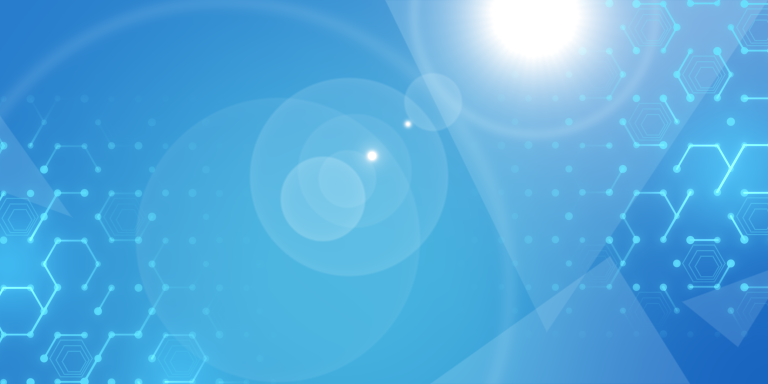
A WebGL 2 fragment shader for this background:

```glsl
#version 300 es
precision highp float;
// Blue sky-like backdrop with a sun flare, lens discs, glass triangles and glowing hexagon lattices.
#define SUN vec2(1.393, 0.965)
#define HEX_R 0.0703
#define HEX_STEP vec2(0.1406, 0.1230)
#define DOT_R 0.0088
#define LINE_W 0.0017
#define EDGE_RATE 0.62
#define LINK_RATE 0.40
#define PALE vec3(0.86, 0.96, 1.0)
#define CYAN vec3(0.36, 0.88, 1.0)

uniform vec2 u_resolution;
out vec4 fragColor;

float hash(vec2 p) {
    return fract(sin(dot(p, vec2(127.1, 311.7))) * 43758.55);
}

float glow(vec2 p, vec2 center, float radius) {
    vec2 d = (p - center) / radius;
    return exp(-dot(d, d));
}

float segment(vec2 p, vec2 a, vec2 b) {
    vec2 ab = b - a;
    return length(p - a - ab * clamp(dot(p - a, ab) / dot(ab, ab), 0.0, 1.0));
}

// Signed distance to a flat-topped hexagon, given its apothem
float hexagon(vec2 p, float apothem) {
    p = abs(p);
    return max(p.y, dot(p, vec2(0.8660, 0.5))) - apothem;
}

float lineSide(vec2 p, vec2 a, vec2 b) {
    vec2 e = normalize(b - a);
    return e.x * (p.y - a.y) - e.y * (p.x - a.x);
}

// Coverage of a triangle with counter-clockwise corners
float triangle(vec2 p, vec2 a, vec2 b, vec2 c, float px) {
    float inside = min(lineSide(p, a, b), min(lineSide(p, b, c), lineSide(p, c, a)));
    return smoothstep(-px, px, inside);
}

float stroke(float d, float width, float px) {
    return 1.0 - smoothstep(width - px * 0.5, width + px, abs(d));
}

// Staggered hexagons: x = lines, y = node dots, z = fine inner hexagons
vec3 lattice(vec2 p, vec2 origin, float seed, float px) {
    vec3 ink = vec3(0.0);
    vec2 base = round((p - origin) / HEX_STEP);
    for (int i = -1; i <= 1; i++)
    for (int j = -2; j <= 2; j++) {
        vec2 id = base + vec2(i, j);
        if (mod(id.x + id.y, 2.0) > 0.5) continue;
        vec2 d = p - origin - id * HEX_STEP;
        float pick = hash(id + seed);
        // Outline edges and corner nodes
        for (int k = 0; k < 6; k++) {
            float a = float(k) * 1.047198;
            vec2 v = HEX_R * vec2(cos(a), sin(a));
            vec2 w = HEX_R * vec2(cos(a + 1.047198), sin(a + 1.047198));
            float chance = hash(id * 3.1 + seed + float(k) * 7.3);
            float e = segment(d, v, w);
            float line = stroke(e, LINE_W, px) + 0.22 * exp(-e * 160.0);
            ink.x = max(ink.x, line * step(chance, EDGE_RATE));
            float r = length(d - v);
            float node = stroke(r, DOT_R * (0.75 + 0.4 * chance), px);
            ink.y = max(ink.y, (node + 0.3 * exp(-r * 70.0)) * (0.6 + 0.4 * chance));
        }
        // Diagonal link to the neighbouring hexagon
        float side = pick < LINK_RATE * 0.6 ? -1.0 : 1.0;
        vec2 start = HEX_R * vec2(0.5 * side, -0.866);
        float link = segment(d, start, start * 3.0);
        float linkInk = stroke(link, LINE_W * 1.3, px) + 0.3 * exp(-link * 120.0);
        ink.x = max(ink.x, linkInk * step(pick, LINK_RATE));
        // Nested thin hexagons
        for (int n = 0; n < 3; n++) {
            vec2 shift = 0.004 * float(n) * vec2(side, -1.0);
            float h = hexagon(d - shift, HEX_R * (0.68 - 0.15 * float(n)));
            ink.z = max(ink.z, stroke(h, 0.0008, px) * step(0.3, pick));
        }
    }
    return ink;
}

void main() {
    vec2 p = gl_FragCoord.xy / u_resolution.y;
    float px = 1.0 / u_resolution.y;

    // Sky gradient, brightest low in the centre
    vec2 q = (p - vec2(0.88, 0.28)) / vec2(1.0, 0.95);
    vec3 col = mix(vec3(0.25, 0.69, 0.87), vec3(0.15, 0.49, 0.80), smoothstep(0.1, 1.15, length(q)));
    col = mix(col, vec3(0.07, 0.37, 0.74), 0.85 * smoothstep(1.2, 2.0, p.x) * smoothstep(0.75, 0.0, p.y));
    col = mix(col, vec3(0.47, 0.68, 0.89), 0.6 * smoothstep(1.0, 1.6, p.x) * smoothstep(0.3, 1.0, p.y));

    // Glass triangles
    float beam = triangle(p, vec2(1.003, 1.0), vec2(1.424, 0.135), vec2(2.0, 1.0), px);
    col = mix(col, PALE, beam * (0.10 + 0.09 * p.y));
    col = mix(col, PALE, 0.16 * triangle(p, vec2(1.12, 0.0), vec2(1.797, 0.0), vec2(1.589, 0.333), px));
    col = mix(col, PALE, 0.14 * triangle(p, vec2(1.776, 0.214), vec2(1.922, 0.096), vec2(2.06, 0.318), px));
    col = mix(col, PALE, 0.14 * triangle(p, vec2(-0.1, 0.84), vec2(-0.1, 0.54), vec2(0.187, 0.435), px));

    // Lens discs: centre, radius, opacity
    vec4 discs[6] = vec4[6](
        vec4(0.724, 0.375, 0.370, 0.07), vec4(0.909, 0.539, 0.258, 0.12),
        vec4(0.924, 0.555, 0.148, 0.07), vec4(0.905, 0.534, 0.075, 0.09),
        vec4(0.841, 0.482, 0.110, 0.19), vec4(1.128, 0.734, 0.075, 0.14));
    for (int i = 0; i < 6; i++) {
        float d = length(p - discs[i].xy) - discs[i].z;
        float fill = smoothstep(px * 1.5, -px * 1.5, d);
        col = mix(col, PALE, discs[i].w * fill * (0.8 + 0.6 * exp(d * 45.0)));
    }

    // Soft halo rings
    float wideRing = exp(-pow((length(p - vec2(0.586, 0.253)) - 0.742) / 0.022, 2.0));
    float sunRing = exp(-pow((length(p - SUN) - 0.315) / 0.016, 2.0));
    col = mix(col, PALE, 0.11 * wideRing + 0.17 * sunRing);

    // Cyan pools of light behind the lattices
    float pools = 0.75 * glow(p, vec2(1.91, 0.56), 0.17) + 0.75 * glow(p, vec2(0.02, 0.31), 0.14)
                + 0.6 * glow(p, vec2(0.46, 0.01), 0.12);
    col = mix(col, vec3(0.27, 0.78, 0.98), pools);

    // Hexagon lattices fading towards the centre
    float leftFade = smoothstep(0.75, 0.2, p.x + 0.55 * p.y) * smoothstep(0.78, 0.55, p.y);
    float rightFade = smoothstep(1.46, 1.8, p.x) * smoothstep(0.12, 0.35, p.y);
    float dotsLeft = smoothstep(0.85, 0.2, p.x + 0.25 * p.y) * smoothstep(0.82, 0.5, p.y);
    float dotsRight = smoothstep(1.15, 1.75, p.x) * smoothstep(0.08, 0.3, p.y);
    vec3 left = lattice(p, vec2(0.185, 0.3125), 4.0, px);
    vec3 right = lattice(p, vec2(1.833, 0.560), 9.0, px);
    float lines = left.x * leftFade + right.x * rightFade;
    float nodes = left.y * dotsLeft + right.y * dotsRight;
    float fine = left.z * leftFade + right.z * rightFade;
    col = mix(col, CYAN, clamp(0.65 * lines + 0.8 * nodes + 0.35 * fine, 0.0, 0.92));
    col += lines * pools * 0.3;

    // Sun with faint rays
    vec2 s = p - SUN;
    float r = length(s);
    float angle = atan(s.y, s.x);
    float rays = sin(angle * 17.0) * sin(angle * 29.0 + 1.0);
    float sun = 1.15 * exp(-r * r / 0.032) + 0.30 * exp(-r * 2.8) + 0.06 * rays * exp(-r * 9.0);
    col = mix(col, vec3(1.0), clamp(sun, 0.0, 1.0));

    // Small sparkles
    float sparkle = 1.4 * glow(p, vec2(0.969, 0.594), 0.012) + 0.3 * glow(p, vec2(0.969, 0.594), 0.035)
                  + 1.1 * glow(p, vec2(1.0625, 0.677), 0.009);
    col = mix(col, vec3(1.0), min(sparkle, 1.0));

    fragColor = vec4(clamp(col, 0.0, 1.0), 1.0);
}
```
